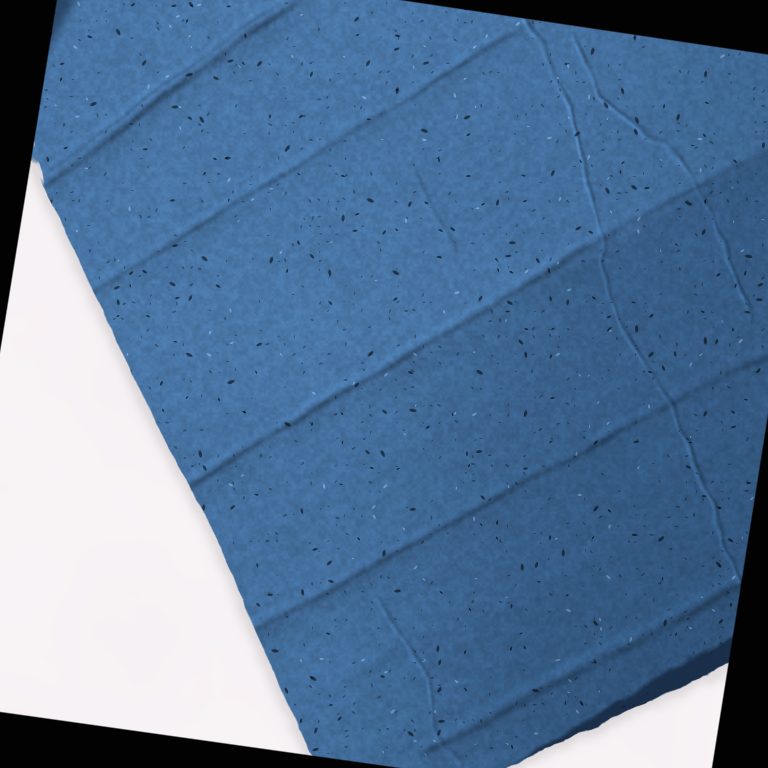
Write a Shadertoy shader that draws this texture.

```glsl
// Draws a tilted sheet of creased blue cardboard on white paper with black corners.

const vec3 LIGHT_BLUE = vec3(0.295, 0.475, 0.668);
const vec3 DEEP_BLUE = vec3(0.195, 0.338, 0.495);
const vec3 FOLD_BLUE = vec3(0.085, 0.155, 0.25);
const vec3 PAPER = vec3(0.97, 0.95, 0.96);

float hash(vec2 p) {
    vec3 q = fract(vec3(p.xyx) * 0.1031);
    q += dot(q, q.yzx + 33.33);
    return fract((q.x + q.y) * q.z);
}

float noise(vec2 p) {
    vec2 i = floor(p), f = fract(p);
    f = f * f * (3.0 - 2.0 * f);
    return mix(mix(hash(i), hash(i + vec2(1, 0)), f.x),
               mix(hash(i + vec2(0, 1)), hash(i + vec2(1, 1)), f.x), f.y);
}

float fbm(vec2 p) {
    float sum = 0.0, amp = 0.5;
    for (int i = 0; i < 4; i++) {
        sum += amp * noise(p);
        p = mat2(1.6, 1.2, -1.2, 1.6) * p + 7.3;
        amp *= 0.5;
    }
    return sum;
}

float bell(float x, float width) {
    return exp(-x * x / (width * width));
}

// Signed distance to the line a-b, positive on its left.
float sideOf(vec2 p, vec2 a, vec2 b) {
    vec2 d = normalize(b - a);
    return dot(p - a, vec2(-d.y, d.x));
}

// Straight fold: dark groove, lit lip above, soft shade below.
float crease(vec2 p, vec2 a, vec2 b, float width) {
    vec2 dir = b - a;
    float t = dot(p - a, dir) / dot(dir, dir);
    float d = sideOf(p, a, b) + 0.007 * (noise(p * 19.0) - 0.5);
    float span = smoothstep(-0.02, 0.02, t) * (1.0 - smoothstep(0.9, 1.05, t));
    float strength = 0.6 + 0.6 * noise(p * 23.0 + 4.0);
    float groove = -0.20 * bell(d, width) + 0.07 * bell(d - 2.3 * width, 1.3 * width);
    return span * strength * (groove - 0.05 * bell(d + 3.0 * width, 3.5 * width));
}

// Bent wrinkle through seven points: bright ridge beside a thin shadow.
float wrinkle(vec2 p, vec2 path[7], float width) {
    p += 0.009 * (vec2(noise(p * 38.0), noise(p * 38.0 + 17.0)) - 0.5);
    float best = 10.0, side = 1.0;
    for (int i = 0; i < 6; i++) {
        vec2 a = path[i], dir = path[i + 1] - a;
        float t = clamp(dot(p - a, dir) / dot(dir, dir), 0.0, 1.0);
        float d = length(p - a - dir * t);
        if (d < best) {
            best = d;
            side = sign(sideOf(p, a, path[i + 1]));
        }
    }
    float d = best * side;
    return (0.14 * bell(d, width) - 0.15 * bell(d - 1.9 * width, width)) * (0.4 + noise(p * 29.0));
}

// Scattered short fibres, one candidate per cell.
float flecks(vec2 p, float cells, float chance, float seed) {
    vec2 cell = floor(p * cells);
    float pick = hash(cell + seed), angle = 6.283 * hash(cell + seed + 9.0);
    vec2 center = 0.3 + 0.4 * vec2(hash(cell + seed + 3.0), hash(cell + seed + 5.0));
    vec2 q = fract(p * cells) - center;
    q = mat2(cos(angle), -sin(angle), sin(angle), cos(angle)) * q;
    float size = 0.08 + 0.10 * hash(cell + seed + 12.0);
    return step(pick, chance) * (1.0 - smoothstep(0.5, 1.2, length(q * vec2(0.6, 1.3)) / size));
}

float foldShading(vec2 p) {
    float s = crease(p, vec2(0.055, 0.757), vec2(0.41, 1.015), 0.005);
    s += 0.6 * crease(p, vec2(0.06, 0.777), vec2(0.37, 1.0), 0.003);
    s += 0.75 * crease(p, vec2(0.10, 0.607), vec2(0.70, 0.975), 0.004);
    s += crease(p, vec2(0.17, 0.321), vec2(0.79, 0.692), 0.0045);
    s += 0.55 * crease(p, vec2(0.78, 0.688), vec2(1.02, 0.815), 0.004);
    s += 0.9 * crease(p, vec2(0.22, 0.118), vec2(0.87, 0.472), 0.0045);
    s += 0.7 * crease(p, vec2(0.86, 0.467), vec2(1.05, 0.563), 0.005);
    s += crease(p, vec2(0.55, 0.018), vec2(1.0, 0.255), 0.006);
    s += wrinkle(p, vec2[7](vec2(0.684, 0.974), vec2(0.742, 0.857), vec2(0.781, 0.688),
        vec2(0.788, 0.609), vec2(0.872, 0.473), vec2(0.911, 0.375), vec2(0.961, 0.238)), 0.0026);
    s += 0.85 * wrinkle(p, vec2[7](vec2(0.749, 0.954), vec2(0.781, 0.87), vec2(0.835, 0.827),
        vec2(0.885, 0.792), vec2(0.924, 0.72), vec2(0.95, 0.65), vec2(0.977, 0.583)), 0.0026);
    s += 0.6 * wrinkle(p, vec2[7](vec2(0.488, 0.219), vec2(0.515, 0.175), vec2(0.538, 0.14),
        vec2(0.553, 0.115), vec2(0.56, 0.07), vec2(0.57, 0.03), vec2(0.60, 0.005)), 0.0026);
    return s + 0.4 * crease(p, vec2(0.595, 0.67), vec2(0.54, 0.78), 0.0025);
}

vec3 cardboard(vec2 p, float flapDist) {
    vec2 along = mat2(0.87, -0.49, 0.49, 0.87) * p;
    float belowFold = smoothstep(0.01, -0.03, sideOf(p, vec2(0.176, 0.323), vec2(0.781, 0.688)));
    float shade = 0.12 + 0.38 * smoothstep(0.4, 1.1, p.x) + 0.22 * smoothstep(0.65, 0.1, p.y);
    shade += 0.38 * belowFold * smoothstep(0.35, 0.75, p.x) + 0.2 * (fbm(p * 5.0) - 0.5);
    vec3 col = mix(LIGHT_BLUE, DEEP_BLUE, clamp(shade, 0.0, 1.0));
    float ribs = noise(along * vec2(4.0, 55.0)) - 0.5;
    float grain = 0.11 * (noise(p * 150.0) - 0.5) + 0.09 * (noise(p * 310.0) - 0.5);
    col *= 1.0 + foldShading(p) * 1.25 + grain + 0.06 * ribs * smoothstep(0.8, 0.1, p.y);
    col *= 1.0 - 0.55 * flecks(p, 55.0, 0.12, 2.0) - 0.3 * flecks(p, 90.0, 0.15, 31.0);
    col += 0.17 * flecks(p, 75.0, 0.035, 57.0);
    // Turned-under lower edge and curled upper-left corner
    float flapWidth = 0.03 * smoothstep(0.64, 0.95, p.x) + 0.004 * noise(p * 40.0);
    col = mix(col, FOLD_BLUE, 0.85 * (1.0 - smoothstep(flapWidth - 0.006, flapWidth + 0.003, flapDist)));
    float curl = sideOf(p, vec2(0.06, 0.915), vec2(0.105, 0.995));
    return mix(col, FOLD_BLUE, 0.6 * smoothstep(-0.004, 0.02, curl));
}

void mainImage(out vec4 fragColor, in vec2 fragCoord) {
    vec2 p = fragCoord / iResolution.xy;
    float aa = 1.0 / iResolution.y;
    float rough = 0.005 * (fbm(p * 45.0) - 0.5);

    // Sheet outline
    float left = max(sideOf(p, vec2(0.059, 0.753), vec2(0.232, 0.036)),
                     -10.0 * step(p.y, -1.0));
    left = min(left, sideOf(p, vec2(0.042, 0.789), vec2(0.059, 0.753)));
    left += 0.007 * bell(p.y - 0.3, 0.1) * -1.0 + rough;
    float flap = sideOf(p, vec2(0.658, 0.0), vec2(0.948, 0.134)) + 2.0 * rough;
    float sheet = min(left, flap);

    // Paper with a soft contact shadow
    vec3 col = PAPER * (1.0 - 0.1 * bell(min(sheet, 0.0), 0.012) + 0.015 * (fbm(p * 6.0) - 0.5));
    col = mix(col, cardboard(p, flap), smoothstep(-aa, aa, sheet));

    // Tilted frame
    float frame = min(sideOf(p, vec2(1.0, 0.929), vec2(0.521, 1.0)),
                      sideOf(p, vec2(0.0742, 1.0), vec2(0.0, 0.5417)));
    frame = min(frame, sideOf(p, vec2(0.0, 0.073), vec2(0.521, 0.0)));
    frame = min(frame, sideOf(p, vec2(0.927, 0.0), vec2(1.0, 0.46)));
    col = mix(vec3(0.006, 0.006, 0.012), col, smoothstep(-aa, aa, frame));
    fragColor = vec4(clamp(col, 0.0, 1.0), 1.0);
}
```
